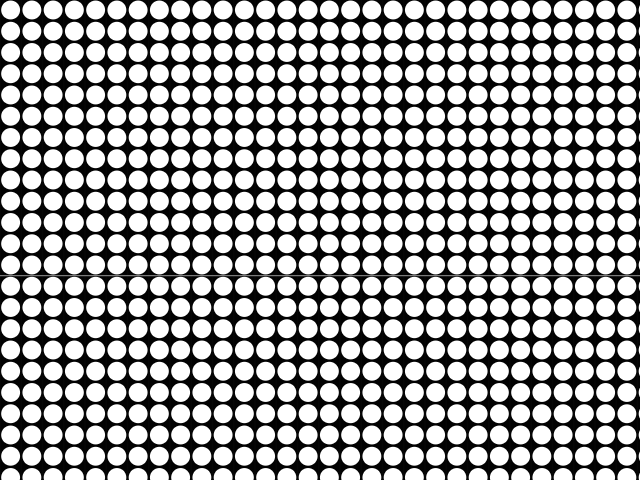
Give the GLSL for this pattern, as a WebGL 1 fragment shader.

```glsl
precision highp float;
// A square grid of white discs on near-black, cropped at the right and bottom.
// Each cell is one circle distance; faint seams run between the columns and
// a single brighter hairline crosses the gap between two rows.

uniform vec2 u_resolution;

const float ROWS = 22.588;              // cells in the canvas height
const vec2 GRID_SHIFT = vec2(0.0, 0.03); // offset from the top left, in cells
const float DOT_RADIUS = 0.444;         // in cells
const float SEAM_WIDTH = 0.059;         // in cells
const float SEAM_ROW = 13.0;            // rows above the hairline
const vec3 GROUND = vec3(0.008);
const vec3 DOT_COLOR = vec3(1.0);
const vec3 HAIRLINE_COLOR = vec3(0.48);
const vec3 FAINT_SEAM_COLOR = vec3(0.025);

// Coverage of a shape from its signed distance, one pixel soft.
float coverage(float dist, float pixel) {
  return clamp(0.5 - dist / pixel, 0.0, 1.0);
}

float lineCoverage(float offset, float pixel) {
  return coverage(abs(offset) - 0.5 * SEAM_WIDTH, pixel);
}

void main() {
  // Cell coordinates, counted from the top left corner.
  float pixel = ROWS / u_resolution.y;
  vec2 fromTopLeft = vec2(gl_FragCoord.x, u_resolution.y - gl_FragCoord.y);
  vec2 grid = fromTopLeft * pixel + GRID_SHIFT;
  vec2 cell = fract(grid) - 0.5;

  // Seams in the gaps.
  float columnEdge = 0.5 - abs(cell.x);
  vec3 color = mix(GROUND, FAINT_SEAM_COLOR, lineCoverage(columnEdge, pixel));
  color = mix(color, HAIRLINE_COLOR, lineCoverage(grid.y - SEAM_ROW, pixel));

  // Discs.
  float dotDistance = length(cell) - DOT_RADIUS;
  color = mix(color, DOT_COLOR, coverage(dotDistance, pixel));

  gl_FragColor = vec4(color, 1.0);
}
```
